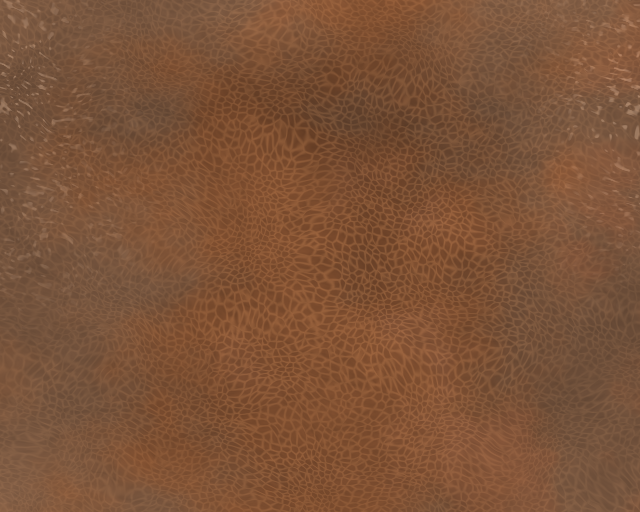
A WebGL 1 fragment shader for this texture:

```glsl
precision highp float;
// Worn brown leather: warped Voronoi pebbles with pale veins between them,
// over broad rust, taupe and dark stains. The grain fades to a matt, finely
// wrinkled and faintly glinting surface towards the left, top and right.
uniform vec2 u_resolution;

#define GRAIN_SCALE 72.0
#define GRAIN_WARP 0.028
#define VEIN_CONTRAST 0.105
#define STAIN_SCALE 3.6
#define STAIN_CONTRAST 0.42
#define WRINKLE_CONTRAST 0.05
#define GLINT 0.17
#define TAUPE vec3(0.480, 0.345, 0.252)
#define RUST vec3(0.492, 0.306, 0.186)
#define ROSE vec3(0.515, 0.335, 0.232)

float hash(vec2 p) {
  vec3 q = fract(vec3(p.xyx) * 0.1031);
  q += dot(q, q.yzx + 33.33);
  return fract((q.x + q.y) * q.z);
}

vec2 hash2(vec2 p) {
  return vec2(hash(p), hash(p + 57.3));
}

float noise(vec2 p) {
  vec2 i = floor(p);
  vec2 f = fract(p);
  f = f * f * (3.0 - 2.0 * f);
  float low = mix(hash(i), hash(i + vec2(1.0, 0.0)), f.x);
  float high = mix(hash(i + vec2(0.0, 1.0)), hash(i + 1.0), f.x);
  return mix(low, high, f.y);
}

float fbm(vec2 p) {
  float sum = 0.0;
  float weight = 0.533;
  for (int i = 0; i < 4; i++) {
    sum += weight * noise(p);
    p = mat2(0.8, 0.6, -0.6, 0.8) * p * 2.03 + 17.1;
    weight *= 0.5;
  }
  return sum;
}

// Gap between the two nearest cell points: zero on the vein of a pebble
float pebbleEdge(vec2 p) {
  vec2 cell = floor(p);
  vec2 f = fract(p);
  float nearest = 8.0;
  float second = 8.0;
  for (int y = -1; y <= 1; y++) {
    for (int x = -1; x <= 1; x++) {
      vec2 offset = vec2(float(x), float(y));
      vec2 site = offset + 0.08 + 0.84 * hash2(cell + offset + 40.0);
      float d = length(site - f);
      second = min(second, max(nearest, d));
      nearest = min(nearest, d);
    }
  }
  return second - nearest;
}

// Soft elliptical patch, one at its centre
float patchMask(vec2 p, vec2 centre, vec2 radius) {
  vec2 d = (p - centre) / radius;
  return exp(-dot(d, d));
}

void main() {
  vec2 p = gl_FragCoord.xy / u_resolution.y;
  vec2 uv = gl_FragCoord.xy / u_resolution;

  // Broad stains
  vec2 drift = vec2(fbm(p * 4.0 + 3.0), fbm(p * 4.0 + 21.0)) - 0.5;
  vec2 soft = uv + drift * 0.22;
  float stain = fbm(p * STAIN_SCALE + drift + 8.0);
  float mottle = fbm(p * vec2(7.0, 9.0) + 31.0);
  float worn = patchMask(soft, vec2(0.55, 0.42), vec2(0.34, 0.62));
  float rust = smoothstep(0.25, 0.85, worn * 0.65 + mottle * 0.75 - 0.1);
  float rose = smoothstep(0.55, 0.95, uv.x + drift.y) * smoothstep(0.35, 0.6, mottle);
  vec3 colour = mix(TAUPE, RUST, rust);
  colour = mix(colour, ROSE, rose * 0.7);
  float shade = 1.0 + STAIN_CONTRAST * (0.6 * stain + 0.4 * mottle - 0.49);
  shade -= 0.12 * patchMask(soft, vec2(0.55, 0.77), vec2(0.28, 0.10));
  shade -= 0.10 * patchMask(soft, vec2(1.0, 0.46), vec2(0.06, 0.12));
  shade += 0.07 * patchMask(soft, vec2(0.42, 1.0), vec2(0.40, 0.08));
  colour *= shade;

  // Pebbled grain, stretched along slowly turning directions
  vec2 bend = vec2(noise(p * 9.0), noise(p * 9.0 + 13.0)) - 0.5;
  vec2 ripple = vec2(noise(p * 38.0 + 5.0), noise(p * 38.0 + 71.0)) - 0.5;
  vec2 grain = p + GRAIN_WARP * 2.0 * bend + 0.009 * ripple;
  grain = mat2(0.94, 0.34, -0.34, 0.94) * grain * vec2(0.92, 1.08);
  float vein = 1.0 - smoothstep(0.0, 0.46, pebbleEdge(grain * GRAIN_SCALE));
  float clarity = mix(0.35, 1.0, worn) * mix(0.65, 1.2, noise(p * 11.0 + 90.0));
  colour += (vein - 0.37) * VEIN_CONTRAST * clarity * vec3(1.0, 0.76, 0.5);

  // Fine wrinkles and long faint folds
  float fine = fbm(grain * vec2(85.0, 130.0)) - 0.5;
  float fold = 1.0 - abs(2.0 * fbm(grain * vec2(7.0, 17.0) + 50.0) - 1.0);
  float crease = smoothstep(0.9, 1.0, fold);
  colour *= 1.0 + WRINKLE_CONTRAST * (2.4 * fine - 0.7 * crease);

  // Small glints on the raised skin near the upper corners
  float sheen = patchMask(soft, vec2(0.02, 0.82), vec2(0.16, 0.30));
  sheen += patchMask(soft, vec2(1.0, 0.78), vec2(0.13, 0.24));
  float speck = smoothstep(0.68, 0.95, noise(grain * vec2(105.0, 140.0) + 9.0));
  colour += GLINT * sheen * speck * vec3(1.0, 0.95, 0.88);

  gl_FragColor = vec4(clamp(colour, 0.0, 1.0), 1.0);
}
```
